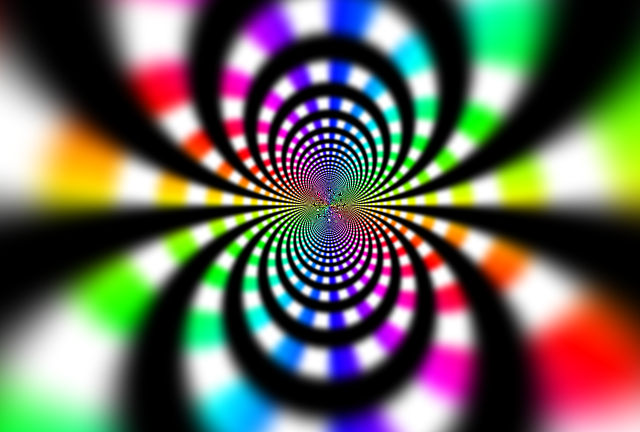
Reproduce this background procedurally as a WebGL 1 fragment shader.

```glsl
precision highp float;
// Glowing rainbow beads on a grid of circles, folded through one point by inversion.

uniform vec2 u_resolution;

#define POLE vec2(0.0216, 0.025)  // meeting point, from the middle, in heights
#define GRID_SCALE 1.0            // rings per unit of inverted space
#define HUE_SHIFT 0.1667          // yellow along the horizontal axis
#define HUE_TURNS 2.0             // rainbows around the pole
#define SOFTNESS 0.95             // width of the blend between bands
#define SAMPLES 2                 // antialiasing samples per side

const float TAU = 6.2831853;

// Fully saturated colour wheel, hue in turns.
vec3 rainbow(float hue) {
  vec3 wheel = abs(fract(hue + vec3(0.0, 2.0, 1.0) / 3.0) * 6.0 - 3.0);
  return clamp(wheel - 1.0, 0.0, 1.0);
}

// Soft periodic stripes, brightest a quarter of the way through each period.
vec2 stripes(vec2 cell) {
  return smoothstep(-SOFTNESS, SOFTNESS, sin(TAU * cell));
}

vec3 invertedBeads(vec2 p) {
  // Inversion turns straight grid lines into circles through the pole.
  vec2 inverted = p / max(dot(p, p), 1e-6);
  vec2 bands = stripes(inverted * GRID_SCALE);

  // Hue follows the angle; one direction sets saturation, the other light.
  float hue = HUE_TURNS * atan(p.y, p.x) / TAU + HUE_SHIFT;
  return mix(vec3(1.0), rainbow(hue), bands.x) * bands.y;
}

void main() {
  vec3 color = vec3(0.0);

  // Average a small grid of samples inside the pixel.
  for (int j = 0; j < SAMPLES; j++) {
    for (int i = 0; i < SAMPLES; i++) {
      vec2 jitter = (vec2(float(i), float(j)) + 0.5) / float(SAMPLES) - 0.5;
      vec2 position = gl_FragCoord.xy + jitter - 0.5 * u_resolution;
      color += invertedBeads(position / u_resolution.y - POLE);
    }
  }

  gl_FragColor = vec4(color / float(SAMPLES * SAMPLES), 1.0);
}
```
